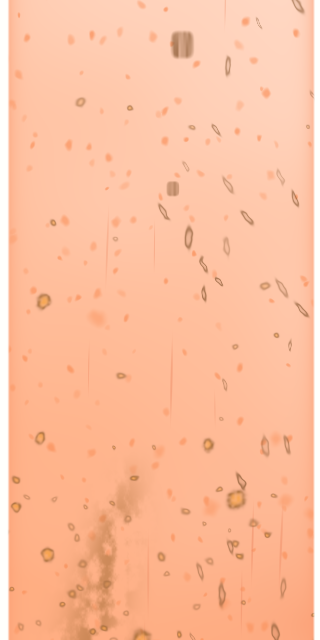
Give the GLSL for this texture, as a WebGL 1 fragment shader.

```glsl
precision highp float;
// Peach strip with a soft vertical gradient and pale side margins, strewn with orange
// spots, amber-cored specks, hollow slanted marks, fine scratches and a brown stain.
// Each kind of grain is a jittered grid of ellipses whose density varies by region.
uniform vec2 u_resolution;

const vec3 DEEP = vec3(1.0, 0.685, 0.515);
const vec3 PALE = vec3(1.0, 0.845, 0.765);
const vec3 GLOW = vec3(0.98, 0.60, 0.43);
const vec3 SPOT = vec3(0.98, 0.57, 0.36);
const vec3 SCRATCH = vec3(0.93, 0.53, 0.38);
const vec3 BROWN = vec3(0.55, 0.36, 0.21);
const vec3 STAIN = vec3(0.74, 0.49, 0.29);
const vec3 AMBER = vec3(0.96, 0.62, 0.20);
const vec3 MARGIN = vec3(1.0, 1.0, 0.99);
const float LEFT_EDGE = 0.027;
const float RIGHT_EDGE = 0.981;

// Densities by region: lower left, lower right, upper left, upper right
const vec4 SPOT_DENSITY = vec4(0.55, 0.45, 0.60, 0.36);
const vec4 PATCH_DENSITY = vec4(0.10, 0.50, 0.04, 0.0);
const vec4 SPECK_DENSITY = vec4(0.40, 0.36, 0.05, 0.05);
const vec4 BLOB_DENSITY = vec4(0.42, 0.18, 0.07, 0.0);
const vec4 MARK_DENSITY = vec4(0.02, 0.22, 0.0, 0.26);
const vec4 SCRATCH_DENSITY = vec4(0.25, 0.65, 0.12, 0.18);

vec4 hash4(vec2 p) {
  vec4 q = fract(p.xyxy * vec4(0.1031, 0.1030, 0.0973, 0.1099));
  q += dot(q, q.wzxy + 33.33);
  return fract((q.xxyz + q.yzzw) * q.zywx);
}

float noise(vec2 p) {
  vec2 i = floor(p), f = fract(p);
  f = f * f * (3.0 - 2.0 * f);
  float low = mix(hash4(i).x, hash4(i + vec2(1.0, 0.0)).x, f.x);
  float high = mix(hash4(i + vec2(0.0, 1.0)).x, hash4(i + 1.0).x, f.x);
  return mix(low, high, f.y);
}

float fbm(vec2 p) {
  float sum = 0.0, gain = 0.5;
  for (int i = 0; i < 4; i++) {
    sum += gain * noise(p);
    p = p * 2.1 + 17.0;
    gain *= 0.5;
  }
  return sum;
}

float regionDensity(vec2 p, vec4 d) {
  vec2 sides = mix(d.xz, d.yw, smoothstep(0.35, 0.6, p.x));
  return mix(sides.x, sides.y, smoothstep(0.45, 0.8, p.y));
}

// Relative distance to the closest grain (1 at its rim) and that grain's random value
vec2 scatter(vec2 p, float cell, float seed, vec2 radii, vec2 tilt, vec4 density) {
  vec2 home = floor(p / cell), best = vec2(9.0, 0.0);
  for (int y = -1; y <= 1; y++) {
    for (int x = -1; x <= 1; x++) {
      vec2 id = home + vec2(float(x), float(y));
      vec4 place = hash4(id + seed), look = hash4(id + seed + 57.3);
      vec2 center = (id + place.xy) * cell;
      float angle = tilt.x + tilt.y * (look.x - 0.5);
      float c = cos(angle), s = sin(angle);
      vec2 q = mat2(c, s, -s, c) * (p - center);
      float d = length(q / (radii * mix(0.5, 1.15, look.y)));
      if (place.z < regionDensity(center, density) && d < best.x) best = vec2(d, look.z);
    }
  }
  return best;
}

float disc(float d, float inner) { return 1.0 - smoothstep(inner, 1.15, d); }
float band(float d, float middle, float width) {
  float k = (d - middle) / width;
  return exp(-k * k);
}

void main() {
  vec2 p = gl_FragCoord.xy / u_resolution.x;
  vec2 warped = p + 0.008 * (vec2(noise(p * 55.0), noise(p * 55.0 + 91.0)) - 0.5);

  // Background gradient, warm lower corner and edge glow
  float light = 0.06 + 0.38 * p.y + 0.34 * (p.x - 0.45) + 0.16 * (noise(p * 3.0) - 0.5);
  vec3 color = mix(DEEP, PALE, clamp(light, 0.0, 1.0));
  color = mix(color, GLOW, 0.55 * exp(-3.5 * length((p - vec2(0.95, 0.05)) * vec2(1.0, 0.8))));
  float inset = min(p.x - LEFT_EDGE, RIGHT_EDGE - p.x);
  color = mix(color, GLOW, 0.5 * exp(-max(inset, 0.0) / 0.022));

  // Soft orange spots and larger patches
  vec2 haze = scatter(warped, 0.2, 11.0, vec2(0.032, 0.028), vec2(0.0, 3.0), PATCH_DENSITY);
  color = mix(color, SPOT, 0.45 * disc(haze.x, 0.2));
  vec2 spot = scatter(warped, 0.075, 23.0, vec2(0.013, 0.018), vec2(0.0, 1.6), SPOT_DENSITY);
  color = mix(color, SPOT, mix(0.25, 0.75, spot.y) * disc(spot.x, 0.3));

  // Fine vertical scratches
  vec2 line = scatter(p, 0.2, 37.0, vec2(0.0045, 0.14), vec2(0.02, 0.06), SCRATCH_DENSITY);
  color = mix(color, SCRATCH, mix(0.25, 0.5, line.y) * disc(line.x, 0.2));

  // Ragged stain rising from the bottom
  float plume = (p.x - 0.28 - 0.24 * p.y) / (0.09 - 0.06 * p.y);
  float stain = exp(-plume * plume) * (1.0 - smoothstep(0.3, 0.62, p.y));
  color = mix(color, STAIN, 0.75 * stain * smoothstep(0.32, 0.65, fbm(p * vec2(24.0, 17.0))));

  // Blurred blocks with vertical hatching
  for (int i = 0; i < 2; i++) {
    float k = float(i);
    vec2 q = (p - vec2(0.57 - 0.03 * k, 1.86 - 0.45 * k)) / (vec2(0.038, 0.046) * (1.0 - 0.45 * k));
    float hatch = 0.3 + 0.5 * noise(vec2(p.x * 130.0, p.y * 12.0));
    color = mix(color, BROWN, hatch * (1.0 - smoothstep(0.5, 1.1, length(q * q))));
  }

  // Hollow slanted marks
  vec2 mark = scatter(warped, 0.11, 53.0, vec2(0.009, 0.031), vec2(-0.3, 0.8), MARK_DENSITY);
  color = mix(color, BROWN, mix(0.25, 0.6, mark.y) * (band(mark.x, 0.8, 0.3) + 0.25 * disc(mark.x, 0.6)));

  // Small brown specks, then larger blobs with amber cores
  vec2 speck = scatter(warped, 0.075, 71.0, vec2(0.014, 0.011), vec2(0.4, 1.8), SPECK_DENSITY);
  color = mix(color, BROWN, mix(0.3, 0.65, speck.y) * band(speck.x, 0.65, 0.4));
  color = mix(color, AMBER, 0.5 * speck.y * disc(speck.x, 0.0));
  vec2 blob = scatter(warped, 0.16, 89.0, vec2(0.026, 0.031), vec2(0.0, 1.5), BLOB_DENSITY);
  float grit = 0.4 + 0.6 * noise(p * 110.0);
  color = mix(color, BROWN, 0.8 * grit * band(blob.x, 0.75, 0.3));
  color = mix(color, AMBER, 0.7 * grit * disc(blob.x, 0.1));

  // Pale margins
  color = mix(MARGIN, color, smoothstep(-0.005, 0.005, inset));
  gl_FragColor = vec4(color, 1.0);
}
```
